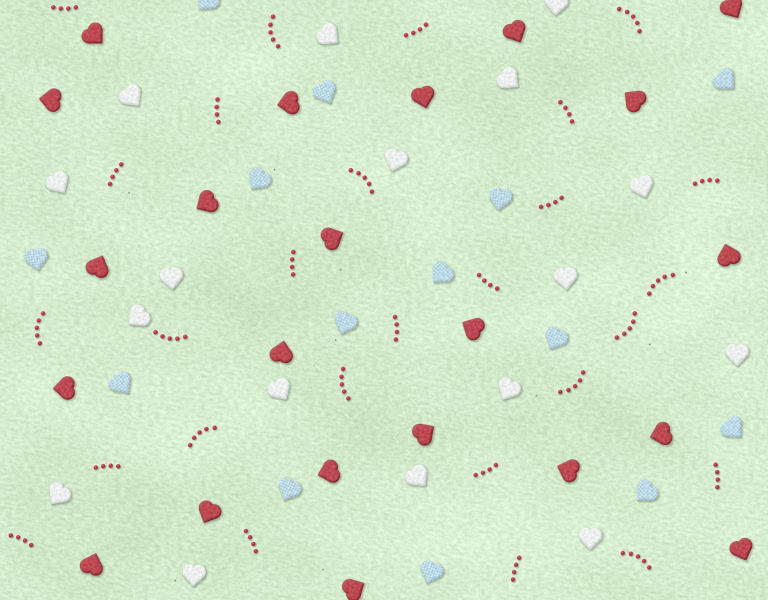
Write a Shadertoy shader that draws this pattern.

```glsl
vec2 hash2(vec2 p) {
    vec3 q = fract(p.xyx * vec3(0.1031, 0.1030, 0.0973));
    q += dot(q, q.yzx + 33.33);
    return fract((q.xx + q.yz) * q.zy);
}

vec2 gradientAt(vec2 cell) {
    float a = 6.2832 * hash2(cell + 71.0).x;
    return vec2(cos(a), sin(a));
}

float gradientNoise(vec2 p) {
    vec2 i = floor(p), f = p - i;
    vec2 u = f * f * f * (f * (f * 6.0 - 15.0) + 10.0);
    vec2 e = vec2(1, 0);
    return mix(mix(dot(gradientAt(i), f), dot(gradientAt(i + e), f - e), u.x),
               mix(dot(gradientAt(i + e.yx), f - e.yx), dot(gradientAt(i + 1.0), f - 1.0), u.x), u.y);
}

mat2 rotation(float a) {
    return mat2(cos(a), sin(a), -sin(a), cos(a));
}

// Signed distance to a heart about 0.04 wide, centred on the origin
float heart(vec2 p) {
    const float size = 0.029;
    p = vec2(abs(p.x), p.y + 0.0155) / size;
    float d;
    if (p.x + p.y > 1.0) {
        d = length(p - vec2(0.25, 0.75)) - 0.3536;
    } else {
        vec2 notch = p - vec2(0, 1), side = p - 0.5 * max(p.x + p.y, 0.0);
        d = sqrt(min(dot(notch, notch), dot(side, side))) * sign(p.x - p.y);
    }
    return (d - 0.07) * size;
}

// Signed distance to a bent row of four or five beads
float beads(vec2 p, float count, float bend) {
    float d = 1.0;
    for (float i = 0.0; i < count; i++) {
        float x = (i - 0.5 * (count - 1.0)) * 0.0125;
        d = min(d, length(p - vec2(x, bend * (x * x - 0.0002))) - 0.0036);
    }
    return d;
}

// Woven paper: broad stains, ribbed threads and fine grain
vec3 paper(vec2 p) {
    float stain = gradientNoise(p * vec2(3, 5)) + 0.6 * gradientNoise(p * vec2(9, 14) + 7.0);
    vec2 slanted = p + vec2(0, 0.15 * p.x);
    float thread = gradientNoise(slanted * vec2(105, 190));
    float grain = gradientNoise(p * 270.0 + 31.0);
    return vec3(0.832, 0.922, 0.802) + vec3(1.0, 0.85, 1.0) * (0.05 * stain + 0.085 * thread + 0.055 * grain);
}

void mainImage(out vec4 fragColor, in vec2 fragCoord) {
    float px = 1.0 / iResolution.y;
    vec2 p = fragCoord * px;
    vec3 color = paper(p);
    vec2 toLight = vec2(-0.0012, 0.0016);

    // Sparse dark specks
    vec2 speckCell = floor(p * 4.0);
    vec2 speck = (speckCell + 0.1 + 0.8 * hash2(speckCell + 5.0)) / 4.0;
    float speckShown = step(0.5, hash2(speckCell + 19.0).x);
    color = mix(color, vec3(0.25, 0.32, 0.25), 0.8 * speckShown * smoothstep(px, -px, length(p - speck) - 0.001));

    // Scattered hearts and bead rows, one per jittered cell
    const float cellSize = 0.127;
    vec2 home = floor(p / cellSize);
    for (int n = 0; n < 9; n++) {
        vec2 id = home + vec2(n % 3 - 1, n / 3 - 1);
        vec2 rnd = hash2(id + 43.0);
        vec2 local = p - (id + 0.5 + 0.72 * (hash2(id + 11.0) - 0.5)) * cellSize;
        float kind = fract(dot(id, vec2(0.382, 0.7245)) + 0.1 * rnd.y);

        if (kind < 0.33) {
            mat2 turn = rotation(6.2832 * rnd.x);
            float count = rnd.y < 0.5 ? 4.0 : 5.0;
            float bend = mix(5.0, 14.0, rnd.y);
            float d = beads(turn * local, count, bend);
            float shadow = beads(turn * (local + toLight), count, bend);
            float glint = beads(turn * (local - toLight), count, bend);
            color *= 1.0 - 0.22 * smoothstep(0.002, -0.001, shadow);
            color = mix(color, vec3(0.94, 0.95, 0.91), 0.6 * smoothstep(0.0015, 0.0, glint));
            vec3 bead = mix(vec3(0.66, 0.2, 0.25), vec3(0.82, 0.36, 0.39), smoothstep(0.0, -0.003, glint));
            color = mix(color, bead, smoothstep(0.7 * px, -0.7 * px, d));
        } else {
            bool isRed = kind < 0.58, isBlue = kind > 0.79;
            mat2 turn = rotation((rnd.x - 0.5) * (isRed ? 6.2832 : 1.8));
            vec2 q = turn * local;
            float d = heart(q);
            float facing = (heart(turn * (local + toLight)) - d) / 0.002;
            float shadow = heart(turn * (local + 1.3 * toLight));
            float rim = smoothstep(-0.0055, -0.0005, d);

            // Felt, gingham or plain cloth
            vec3 cloth = vec3(0.93, 0.94, 0.935);
            if (isRed) cloth = vec3(0.74, 0.29, 0.32);
            if (isBlue) {
                vec2 stripes = smoothstep(-0.5, 0.5, sin(q * 1400.0));
                cloth = mix(vec3(0.81, 0.9, 0.93), vec3(0.67, 0.81, 0.88), 0.5 * (stripes.x + stripes.y));
            }
            cloth += 0.09 * gradientNoise(q * 230.0);
            cloth += rim * facing * (isRed ? 0.13 : 0.07);
            cloth *= 1.0 - rim * (isRed ? 0.16 : 0.05);

            color *= 1.0 - 0.24 * smoothstep(0.004, -0.002, shadow);
            color = mix(color, cloth, smoothstep(0.7 * px, -0.7 * px, d));
        }
    }
    fragColor = vec4(clamp(color, 0.0, 1.0), 1.0);
}
```
